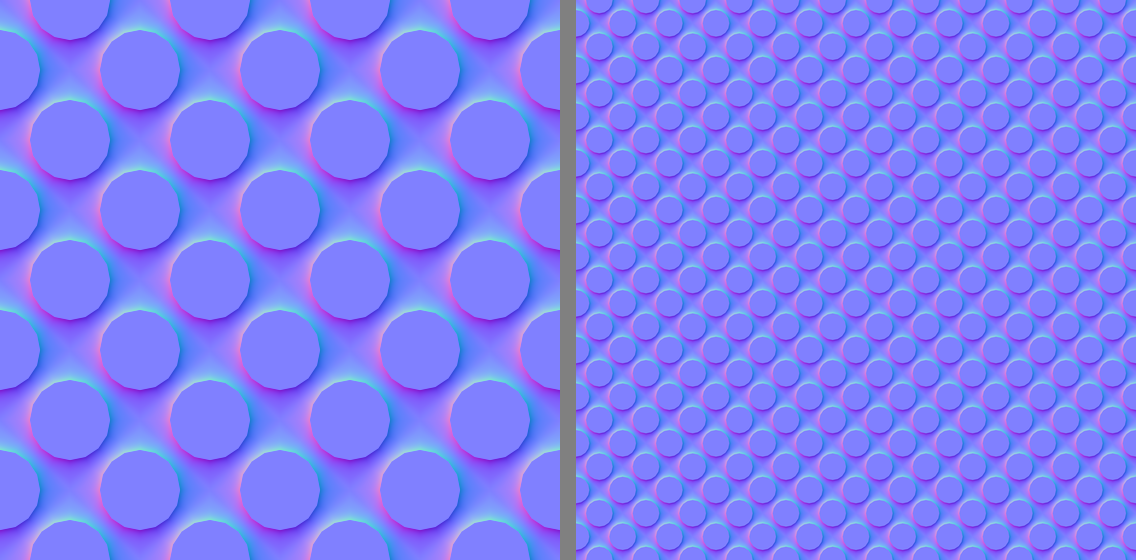
Left: one tile. Right: repeated 3 by 3.
Write a three.js fragment shader that draws this texture map.

```glsl
// Tangent-space normal map of flat sixteen-sided studs on a checkerboard lattice.
// Each stud adds an outward slope that decays from its rim; a faint crease
// follows the borders between neighbouring studs. Red falls towards the right.
varying vec2 vUv;

#define HALF_CELLS 8.0      // lattice steps per side, even so that it tiles
#define STUD_RADIUS 0.573   // to the corners, in lattice steps
#define STUD_SIDES 16.0
#define RIM_SLOPE 0.85      // sideways part of the normal at the rim
#define SLOPE_FALLOFF 0.12
#define CREASE_SLOPE 0.07
#define CREASE_WIDTH 0.16
#define EDGE_SOFTNESS 0.009

// Signed distance to the facets of a regular polygon with a corner on each axis
float studDistance(vec2 q) {
  float sector = 6.283185 / STUD_SIDES;
  float angle = mod(atan(q.y, q.x + 1e-6), sector) - 0.5 * sector;
  return length(q) * cos(angle) - STUD_RADIUS * cos(0.5 * sector);
}

void main() {
  vec2 p = vUv * HALF_CELLS;
  vec2 cell = floor(p);
  vec2 slope = vec2(0.0);
  vec2 nearestDir = vec2(0.0);
  float nearest = 10.0;
  float second = 10.0;

  // Gather slopes from the studs on odd lattice points
  for (int j = -1; j <= 2; j++) {
    for (int i = -1; i <= 2; i++) {
      vec2 center = cell + vec2(float(i), float(j));
      if (mod(center.x + center.y, 2.0) < 0.5) continue;
      vec2 q = p - center;
      vec2 dir = q / max(length(q), 1e-4);
      float d = studDistance(q);
      slope += dir * RIM_SLOPE * exp(-max(d, 0.0) / SLOPE_FALLOFF);
      if (d < nearest) {
        second = nearest;
        nearest = d;
        nearestDir = dir;
      } else {
        second = min(second, d);
      }
    }
  }

  // Crease between studs, fading to zero on the shared border
  slope += nearestDir * CREASE_SLOPE * clamp((second - nearest) / CREASE_WIDTH, 0.0, 1.0)
         * smoothstep(0.0, 0.25, nearest);

  // Flat stud tops
  slope *= smoothstep(-EDGE_SOFTNESS, EDGE_SOFTNESS, nearest);

  // Unit normal packed into colour
  slope *= min(1.0, 0.92 / max(length(slope), 1e-4));
  vec3 normal = vec3(-slope.x, slope.y, sqrt(1.0 - dot(slope, slope)));
  gl_FragColor = vec4(0.5 + 0.5 * normal, 1.0);
}
```
